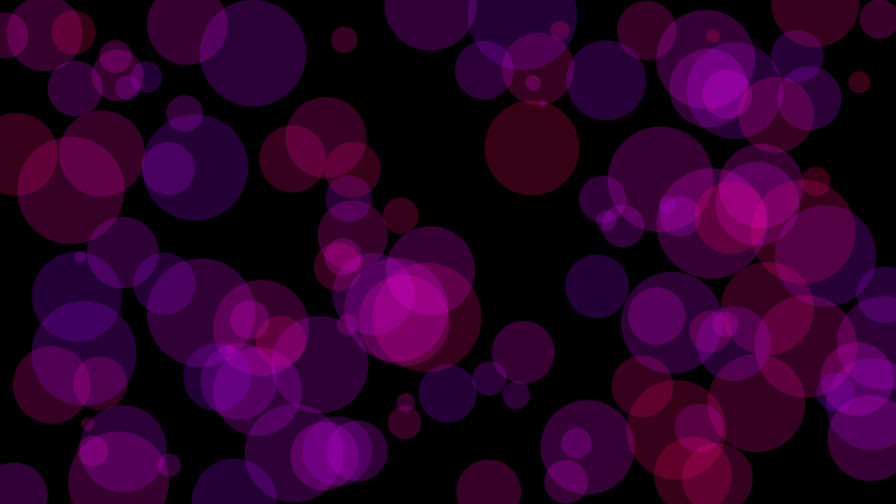
A WebGL 1 fragment shader for this background:

```glsl
precision highp float;
// Translucent discs in violet, magenta and crimson scattered over black.
// Each disc gets a hashed centre, while its radius and hue follow low-discrepancy
// sequences so that sizes and colours stay evenly shared; discs are blended in turn.

uniform vec2 u_resolution;

const int DISC_COUNT = 122;

vec2 hash2(float n) {
    vec3 p = fract(vec3(n) * vec3(0.1031, 0.1030, 0.0973));
    p += dot(p, p.yzx + 33.33);
    return fract((p.xx + p.yz) * p.zy);
}

// t runs from blue-violet (0) through magenta (0.5) to crimson (1)
vec3 discColor(float t) {
    float red = mix(0.65, 1.0, min(2.0 * t, 1.0));
    float blue = mix(1.0, 0.35, max(2.0 * t - 1.0, 0.0));
    return vec3(red, 0.0, blue);
}

void main() {
    vec2 uv = gl_FragCoord.xy / u_resolution.y;
    vec2 canvas = vec2(u_resolution.x / u_resolution.y, 1.0);
    float pixel = 1.0 / u_resolution.y;

    vec3 color = vec3(0.0);
    for (int i = 0; i < DISC_COUNT; i++) {
        float n = float(i) + 1.0;
        vec2 center = hash2(n * 7.31) * canvas;
        float radius = mix(0.006, 0.11, pow(fract(n * 0.618034), 0.8));
        float hue = fract(n * 0.754878);

        // Crisp edge, antialiased over about one pixel
        float edge = length(uv - center) - radius;
        float coverage = clamp(0.5 - edge / pixel, 0.0, 1.0);
        color = mix(color, discColor(hue), 0.21 * coverage);
    }

    gl_FragColor = vec4(color, 1.0);
}
```
